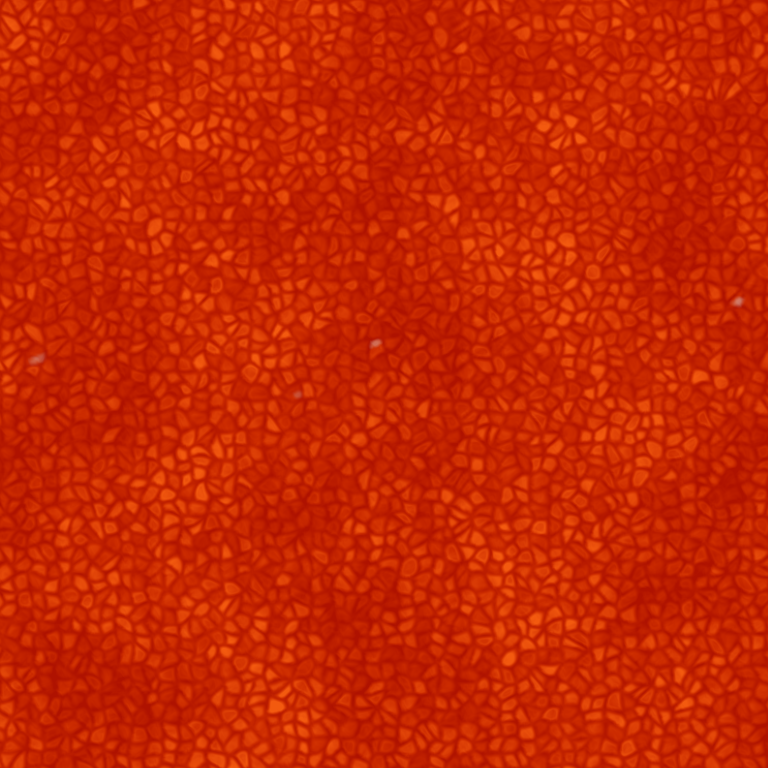
Give the GLSL for this texture, as a WebGL 2 fragment shader.

```glsl
#version 300 es
precision highp float;
// A glowing red-orange skin of small, soft, rounded cells with dark seams.
// Cellular noise with a smooth seam distance shapes the cells; layered, warped
// sines add broad light, fine grain and wobble; a few pale flecks lie on top.

#define CELLS 52.0         // cells across the canvas
#define JITTER 0.84        // irregularity of the cell centres
#define ROUNDNESS 14.0     // lower values round the cell corners more
#define SEAM_SOFT 0.30     // distance over which a seam fades into its cell
#define CELL_GAIN 0.53     // mean brightness of a cell body
#define BLOTCH_FREQ 14.0   // frequency of the broad light
#define BLOTCH_GAIN 0.30
#define GRAIN_GAIN 0.36
#define FLECKS 4
#define FLECK_SIZE 0.008

uniform vec2 u_resolution;
out vec4 fragColor;

vec2 hash2(vec2 p) {
  vec3 q = fract(p.xyx * vec3(0.1031, 0.1030, 0.0973));
  q += dot(q, q.yzx + 33.33);
  return fract((q.xx + q.yz) * q.zy);
}

// Layered sines, each octave turned and bent by the one before; about 0 to 1.
float mottle(vec2 p) {
  const mat2 turn = mat2(0.8, 0.6, -0.6, 0.8);
  float sum = 0.0, amp = 0.5;
  for (int i = 0; i < 4; i++) {
    sum += amp * sin(p.x + 1.2 * sin(p.y));
    p = turn * p * 1.7 + 0.8 * sin(p.yx) + 2.3;
    amp *= 0.6;
  }
  return 0.5 + 0.4 * sum;
}

vec2 cellCentre(vec2 id) {
  return id + 0.5 + JITTER * (hash2(id + 17.0) - 0.5);
}

// Returns the smooth distance to the seam (x) and two random values (yz).
vec3 cells(vec2 p) {
  vec2 base = floor(p), nearId = base, toNear = vec2(9.0);
  for (int y = -1; y <= 1; y++)
    for (int x = -1; x <= 1; x++) {
      vec2 id = base + vec2(x, y);
      vec2 d = cellCentre(id) - p;
      if (dot(d, d) < dot(toNear, toNear)) {
        toNear = d;
        nearId = id;
      }
    }
  float sum = 0.0;
  for (int y = -2; y <= 2; y++)
    for (int x = -2; x <= 2; x++) {
      vec2 id = nearId + vec2(x, y);
      vec2 d = cellCentre(id) - p;
      vec2 across = d - toNear;
      if (dot(across, across) > 1e-4)
        sum += exp(-ROUNDNESS * dot(0.5 * (toNear + d), normalize(across)));
    }
  return vec3(-log(sum) / ROUNDNESS, hash2(nearId + 71.0));
}

vec3 emberRamp(float v) {
  const vec3 deep = vec3(0.685, 0.07, 0.0);
  const vec3 flame = vec3(0.80, 0.17, 0.0);
  const vec3 amber = vec3(0.93, 0.325, 0.05);
  float split = 0.47;
  return v < split ? mix(deep, flame, v / split)
                   : mix(flame, amber, (v - split) / (1.0 - split));
}

void main() {
  vec2 uv = gl_FragCoord.xy / min(u_resolution.x, u_resolution.y);

  // Broad light and fine grain
  float light = clamp(mottle(uv * BLOTCH_FREQ + 4.0), 0.0, 1.0);
  float grain = mottle(uv * CELLS * 3.0) - 0.5;

  // Cells with wobbling outlines
  vec2 p = uv * CELLS;
  p += 0.14 * sin(p.yx * 2.1 + 1.5 * sin(p * 0.7)) + 0.10 * grain;
  vec3 cell = cells(p);
  float body = smoothstep(-0.02, SEAM_SOFT, cell.x);
  float dimple = smoothstep(0.16, 0.34, cell.x) * smoothstep(0.55, 0.9, cell.z);
  body *= 1.0 - 0.4 * dimple;

  // Brightness to colour
  float gain = CELL_GAIN * mix(0.45, 1.55, cell.y) * mix(0.55, 1.25, light);
  float v = BLOTCH_GAIN * light + gain * body + GRAIN_GAIN * grain;
  vec3 colour = emberRamp(clamp(v, 0.0, 1.1));

  // Pale flecks with ragged edges
  for (int i = 0; i < FLECKS; i++) {
    vec2 spot = hash2(vec2(float(i) * 5.0 + 3.0, 29.0));
    vec2 look = hash2(vec2(float(i) * 7.0 + 2.0, 53.0));
    vec2 d = (uv - spot) / (FLECK_SIZE * mix(0.9, 1.5, look.x));
    d.y = d.y * 1.3 - 0.35 * d.x;
    float cover = 1.0 - smoothstep(0.1, 1.3, length(d) + 0.9 * grain);
    colour = mix(colour, vec3(0.84, 0.60, 0.54), cover * mix(0.35, 0.8, look.y));
  }

  fragColor = vec4(colour, 1.0);
}
```
